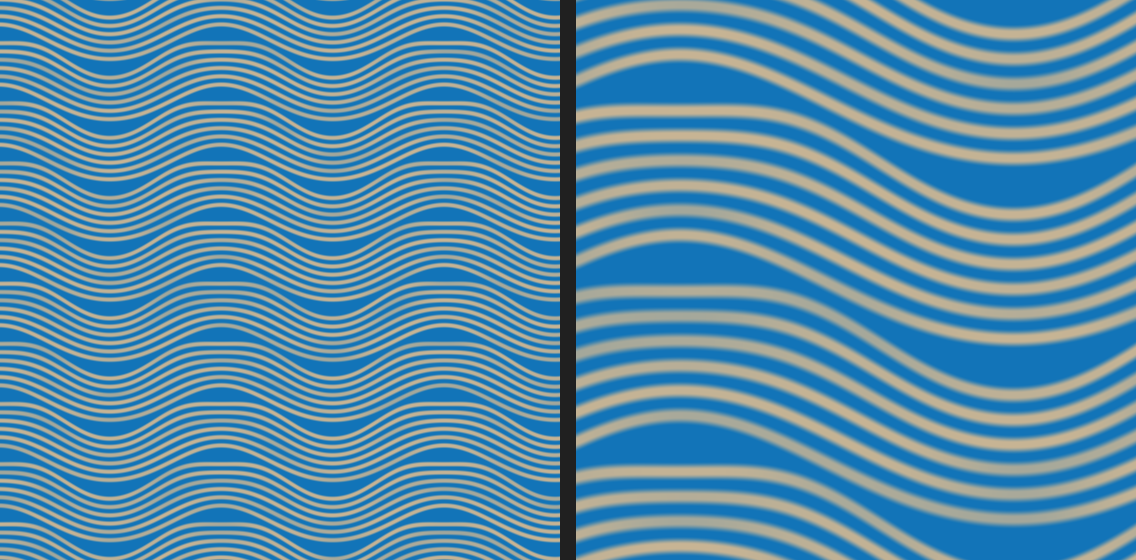
Left: the whole. Right: its middle third, enlarged.
A WebGL 2 fragment shader for this pattern:

```glsl
#version 300 es
precision highp float;
// Stacked bands of six soft sand-coloured wavy lines on blue, parted by crescent gaps.
uniform vec2 u_resolution;
out vec4 fragColor;

float hash(vec2 p) {
    vec3 q = fract(vec3(p.xyx) * 0.1031);
    q += dot(q, q.yzx + 33.33);
    return fract((q.x + q.y) * q.z);
}

// Smooth random value along one line
float noiseAlong(float x, float line) {
    float cell = floor(x);
    float f = smoothstep(0.0, 1.0, fract(x));
    return mix(hash(vec2(cell + 17.0, line)), hash(vec2(cell + 18.0, line)), f);
}

void main() {
    vec2 uv = gl_FragCoord.xy / u_resolution;
    float down = 1.0 - uv.y;
    float phase = 6.28319 * (uv.x - 0.395) / 0.398;
    float c = cos(phase);
    float s = sin(phase);

    // Outer lines of a band: flat crests above, a plain wave below
    float wave = 0.4302 - 0.0309 * c;
    float top = wave - s * s * (0.0117 + 0.0052 * c);
    float bottom = wave + 0.0739 + 0.0032 * s * s;
    float pitch = (bottom - top) / 5.0;

    // Nearest band, then nearest of its six lines
    float bandHeight = 0.1074;
    float halfGap = 0.5 * (bandHeight - 5.0 * pitch);
    float band = floor((down - top + halfGap) / bandHeight);
    float y = down - top - band * bandHeight;
    float line = clamp(round(y / pitch), 0.0, 5.0);
    float dist = abs(y - line * pitch) * inversesqrt(1.0 + 0.238 * s * s);

    // Soft stroke, slightly faded here and there
    float pixel = 1.0 / u_resolution.y;
    float stroke = 1.0 - smoothstep(0.0012, max(0.0060, 0.0012 + 1.5 * pixel), dist);
    float fade = noiseAlong(uv.x * 10.0, line + 6.0 * (band + 20.0));
    stroke *= 1.0 - 0.22 * fade * fade;

    vec3 blue = vec3(0.07, 0.455, 0.72);
    vec3 sand = vec3(0.78, 0.705, 0.58);
    fragColor = vec4(mix(blue, sand, stroke), 1.0);
}
```
